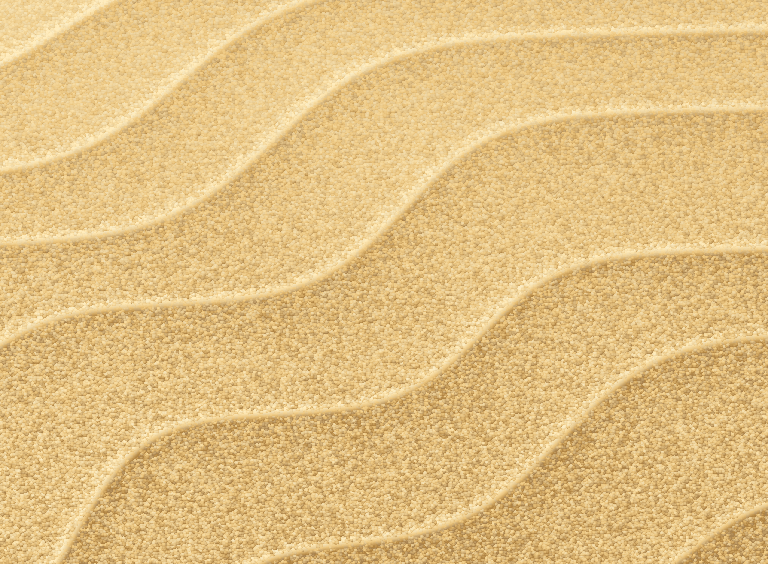
This texture is drawn by a Shadertoy shader. Its source:

```glsl
// Wind-rippled golden sand: seven curved diagonal crests over fine, sunlit grains.

// Per crest: bend centre x, centre y (measured downward), half rise, bend width.
const vec4 CRESTS[7] = vec4[7](
    vec4(0.106, 0.057, 0.106, 0.177),
    vec4(0.324, 0.142, 0.168, 0.204),
    vec4(0.488, 0.248, 0.177, 0.195),
    vec4(0.718, 0.369, 0.163, 0.160),
    vec4(0.855, 0.590, 0.138, 0.142),
    vec4(0.993, 0.780, 0.181, 0.177),
    vec4(1.223, 0.979, 0.106, 0.142));

vec3 hash3(vec2 cell) {
    vec3 q = fract(cell.xyx * vec3(0.1031, 0.1030, 0.0973));
    q += dot(q, q.yxz + 33.33);
    return fract((q.xxy + q.yzz) * q.zyx);
}

// Cellular grains: x = brightness of the nearest grain, y = its light from the upper left, z = tint.
vec3 grains(vec2 p) {
    vec2 cell = floor(p);
    vec3 nearest = vec3(0.5, 0.0, 0.5);
    float closest = 9.0;
    for (int j = -1; j <= 1; j++)
    for (int i = -1; i <= 1; i++) {
        vec2 c = cell + vec2(i, j);
        vec2 offset = p - c - hash3(c).xy;
        float dist = length(offset);
        if (dist < closest) {
            vec3 look = hash3(c + 71.0);
            closest = dist;
            nearest = vec3(look.x, 0.4 - dist - 0.6 * dot(offset, vec2(0.4, 0.9)), look.y);
        }
    }
    return nearest;
}

// Height of crest i at x: one S-bend, plus a second bend further left on the lower ones.
float crestLine(int i, float x) {
    vec4 c = CRESTS[i];
    float u = x - c.x;
    float tail = 0.142 * max(float(i) - 2.5, 0.0);
    return c.y - c.z * tanh(u / c.w) - 0.02 * u
         + tail * (1.0 - tanh((u + 0.727) / 0.124));
}

void mainImage(out vec4 fragColor, in vec2 fragCoord) {
    vec2 p = vec2(fragCoord.x, iResolution.y - fragCoord.y) / iResolution.y;

    // Fine grains over softer clumps
    vec3 fine = grains(p * vec2(185.0, 225.0));
    vec3 clump = grains(p * vec2(85.0, 120.0) + 40.0);
    float grain = 0.70 * (fine.x - 0.5) + 0.55 * fine.y
                + 0.20 * (clump.x - 0.5) + 0.20 * clump.y;

    // Crests run from top to bottom; each one restarts the shade below it
    float shade = 0.0, glow = 0.0, litSlope = 0.0;
    for (int i = 0; i < 7; i++) {
        float y = crestLine(i, p.x);
        float slope = (crestLine(i, p.x + 0.005) - y) / 0.005;
        float steep = min(abs(slope), 1.0);
        float d = (p.y - y) / sqrt(1.0 + slope * slope) + 0.010 * grain;
        float below = smoothstep(-0.005, 0.006, d);
        float falloff = 0.8 * exp(-max(d, 0.0) / 0.085) + 0.2 * exp(-max(d, 0.0) / 0.02);
        shade = mix(shade, falloff, below);
        float softness = 0.011 + 0.008 * steep;
        float rim = min(d + 0.003, 0.0) / softness;
        glow = max(glow, (1.0 - below) * exp(-rim * rim) * (1.0 - 0.2 * steep));
        litSlope = max(litSlope, (1.0 - below) * steep * exp(min(d, 0.0) / 0.05));
    }

    // Light falls off toward the lower right, where the grain is crisper
    float drift = sin(5.0 * p.x + 2.0 * sin(4.0 * p.y)) * sin(6.0 * p.y - 3.0 * p.x);
    float tone = 0.74 - 0.24 * p.y - 0.06 * p.x + 0.02 * drift;
    tone += 0.36 * glow + 0.06 * litSlope - 0.32 * shade;
    tone += grain * mix(0.42, 0.85, smoothstep(0.0, 0.9, p.y)) * (1.0 - 0.2 * glow);
    tone = clamp(tone, -0.1, 1.1);

    // Brown to gold to cream, with some grains greyer in the shade
    vec3 brown = vec3(0.72, 0.56, 0.32), gold = vec3(0.91, 0.77, 0.51), cream = vec3(0.98, 0.90, 0.71);
    vec3 color = mix(brown, gold, min(2.0 * tone, 1.0));
    color = mix(color, cream, max(2.0 * tone - 1.0, 0.0));
    float grey = smoothstep(0.4, 0.7, fine.z) - 0.4;
    color += vec3(-0.02, 0.0, 0.035) * grey * (0.7 + shade);
    fragColor = vec4(color, 1.0);
}
```
